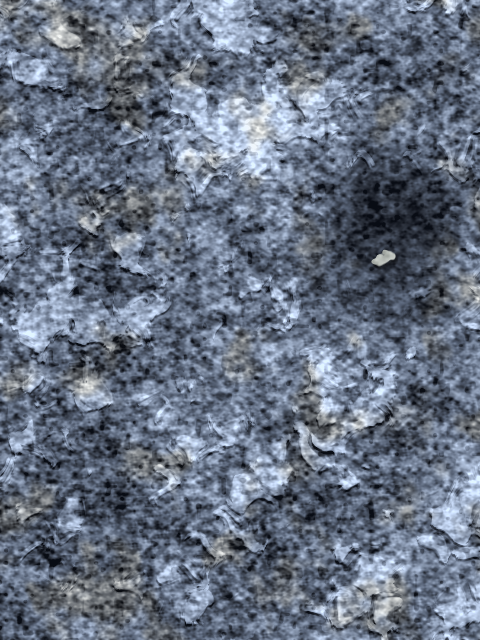
Give the GLSL for this texture, as a Shadertoy shader.

```glsl
// Weathered blue-grey granite: fine crystal grain, pale crusty flakes with
// thin shadows, a dark damp stain holding one small chip, and a faint ridge.
// Layers of value noise sum to a single tone, which is coloured by a ramp.

#define GRAIN_SCALE 105.0
#define GRAIN_CONTRAST 0.85
#define FLAKE_SCALE 15.0
#define FLAKE_LEVEL 0.625
#define FLAKE_GAIN 0.27
#define BASE_TONE 0.46
#define STAIN_CENTRE vec2(0.80, 0.82)
#define STAIN_DEPTH 0.29
#define CHIP_CENTRE vec2(0.80, 0.793)
#define SHADOW_STEP vec2(0.001, 0.005)
#define DARK_STONE vec3(0.14, 0.16, 0.20)
#define PALE_STONE vec3(0.77, 0.83, 0.92)

float hash(vec2 cell) {
    return fract(sin(dot(cell, vec2(127.1, 311.7))) * 43758.5453);
}

float noise(vec2 p) {
    vec2 cell = floor(p), f = fract(p);
    f = f * f * (3.0 - 2.0 * f);
    float low = mix(hash(cell), hash(cell + vec2(1, 0)), f.x);
    float high = mix(hash(cell + vec2(0, 1)), hash(cell + vec2(1, 1)), f.x);
    return mix(low, high, f.y);
}

// Normalised sum of octaves, each turned to hide the lattice
float fbm(vec2 p, int octaves) {
    float sum = 0.0, weight = 0.5, total = 0.0;
    for (int i = 0; i < octaves; i++) {
        sum += weight * noise(p);
        total += weight;
        weight *= 0.56;
        p = mat2(1.6, 1.2, -1.2, 1.6) * p + 17.3;
    }
    return sum / total;
}

// Darkness of the damp stain, with a ragged soft rim
float stainMask(vec2 p) {
    vec2 d = (p - STAIN_CENTRE) * vec2(1.0, 0.88);
    float radius = length(d) + 0.10 * (fbm(p * 9.0, 3) - 0.5);
    return 1.0 - smoothstep(0.05, 0.25, radius);
}

// Pale crust, gathered in clusters and denser near the top
float flakeMask(vec2 p) {
    vec2 warp = vec2(noise(p * 24.0), noise(p * 24.0 + 40.0)) - 0.5;
    float crust = fbm(p * FLAKE_SCALE + 0.8 * warp, 5);
    float cluster = 0.22 * (noise(p * 4.5 + 8.0) - 0.5);
    float topBias = 0.045 * smoothstep(0.85, 1.2, p.y);
    float level = crust + cluster + topBias - 0.16 * stainMask(p);
    return smoothstep(FLAKE_LEVEL - 0.035, FLAKE_LEVEL + 0.055, level);
}

// Signed distance to the ragged chip
float chipDistance(vec2 p) {
    vec2 d = p - CHIP_CENTRE;
    d.y -= 0.25 * d.x;
    return length(d * vec2(0.85, 1.25)) - 0.017 + 0.016 * (noise(p * 90.0) - 0.5);
}

void mainImage(out vec4 fragColor, in vec2 fragCoord) {
    vec2 p = fragCoord / iResolution.x;
    float pixel = 1.0 / iResolution.x;

    // Broad mottling and middle-sized lumps
    float broad = fbm(p * 5.0 + 3.0, 4) - 0.5;
    float lumps = fbm(p * 30.0 + 11.0, 3) - 0.5;
    float tone = BASE_TONE + 0.45 * broad + 0.40 * lumps;

    // Crystal grain, lit from above, with scattered dark pits
    vec2 g = p * GRAIN_SCALE * vec2(0.85, 1.1);
    float grain = fbm(g, 2);
    float relief = noise(g * 0.6) - noise(g * 0.6 + vec2(0.1, 0.5));
    float pits = smoothstep(0.70, 0.88, noise(p * 75.0 + 60.0));
    tone += GRAIN_CONTRAST * (grain - 0.5) * 0.75 + 0.16 * relief - 0.16 * pits;

    // Flakes and the shadows under their lower edges
    float flake = flakeMask(p);
    float shadow = max(flakeMask(p + SHADOW_STEP) - flake, 0.0);
    tone += FLAKE_GAIN * flake - 0.22 * shadow;

    // Diagonal ridge: a thin lit crest above a darker flank
    float across = p.y - 0.60 + 0.85 * (p.x - 0.70) + 0.025 * (noise(p * 14.0) - 0.5);
    float along = smoothstep(0.66, 0.74, p.x);
    tone += along * (0.09 * exp(-pow(across / 0.008, 2.0))
                   - 0.07 * exp(-pow((across - 0.045) / 0.04, 2.0)));

    // Damp stain also flattens the contrast
    float stain = stainMask(p);
    tone = mix(tone, BASE_TONE + 0.6 * (tone - BASE_TONE), stain) - STAIN_DEPTH * stain;

    // Colour ramp with bluer midtones and drifting warm mineral tints
    float t = clamp((tone - 0.16) / 0.67, -0.17, 1.2);
    vec3 colour = mix(DARK_STONE, PALE_STONE, t);
    colour += vec3(-0.012, 0.0, 0.022) * smoothstep(0.0, 0.4, t);
    float warmth = smoothstep(0.52, 0.75, fbm(p * 11.0 + 70.0, 3));
    colour *= mix(vec3(1.0), vec3(1.08, 1.0, 0.88), warmth);

    // The chip and its short shadow
    float chipShade = 1.0 - smoothstep(-0.004, 0.006, chipDistance(p + vec2(-0.004, 0.006)));
    colour *= 1.0 - 0.5 * chipShade;
    float chip = 1.0 - smoothstep(-pixel, pixel, chipDistance(p));
    vec3 chipColour = vec3(0.70, 0.72, 0.70) + 0.18 * (noise(p * 130.0) - 0.5);
    colour = mix(colour, chipColour, chip);

    fragColor = vec4(clamp(colour, 0.0, 1.0), 1.0);
}
```
